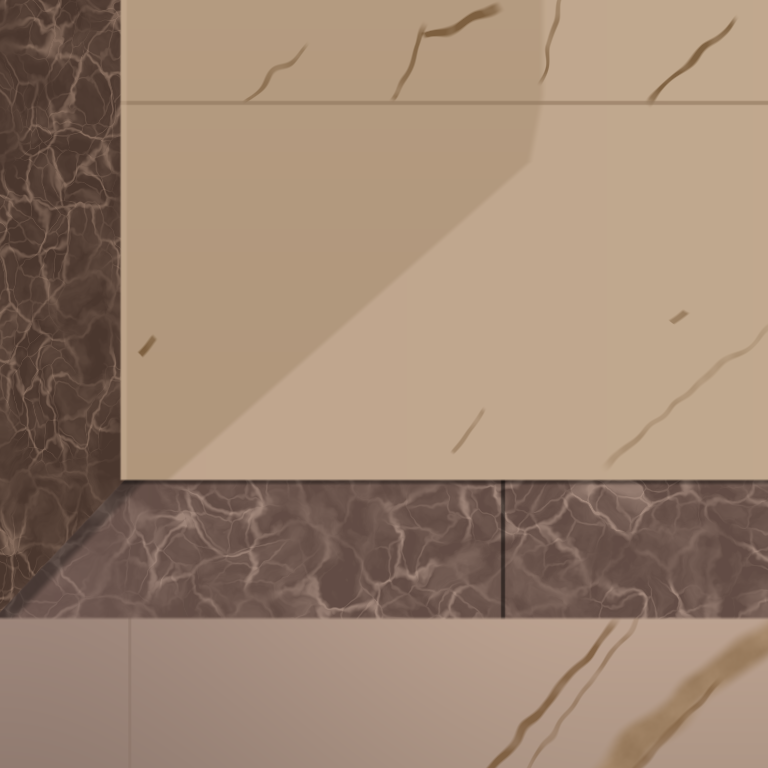
Give the GLSL for this texture, as a three.js fragment shader.

```glsl
// Cream stone tiles framed by a mitred border of brown marble, under warm light.
// Flat regions come from edge masks, the marble from warped cellular cracks,
// and the tile veins from tapered segments bent by value noise.
varying vec2 vUv;

const float BORDER_X = 0.157;
const float BORDER_TOP = 0.375;
const float BORDER_BOTTOM = 0.195;

vec2 hash2(vec2 p) {
  vec3 q = fract(p.xyx * vec3(0.1031, 0.1030, 0.0973));
  q += dot(q, q.yzx + 33.33);
  return fract((q.xx + q.yz) * q.zy);
}

float noise(vec2 p) {
  vec2 i = floor(p), f = fract(p);
  f = f * f * (3.0 - 2.0 * f);
  float low = mix(hash2(i).x, hash2(i + vec2(1.0, 0.0)).x, f.x);
  float high = mix(hash2(i + vec2(0.0, 1.0)).x, hash2(i + 1.0).x, f.x);
  return mix(low, high, f.y);
}

float fbm(vec2 p) {
  float sum = 0.0, gain = 0.5;
  for (int i = 0; i < 5; i++) {
    sum += gain * noise(p);
    p = mat2(1.6, 1.2, -1.2, 1.6) * p + 7.3;
    gain *= 0.5;
  }
  return sum;
}

// Gap between the two nearest cell points: zero along the cracks
float crackGap(vec2 p) {
  vec2 cell = floor(p), f = fract(p);
  float first = 8.0, second = 8.0;
  for (int y = -1; y <= 1; y++) {
    for (int x = -1; x <= 1; x++) {
      vec2 o = vec2(float(x), float(y));
      float d = length(o + hash2(cell + o) - f);
      second = min(second, max(first, d));
      first = min(first, d);
    }
  }
  return second - first;
}

float crack(vec2 p, float width) {
  return 1.0 - smoothstep(0.0, width, crackGap(p));
}

float above(float edge, float v, float blur) {
  return smoothstep(edge - blur, edge + blur, v);
}

float line(float d, float width) {
  return 1.0 - smoothstep(width * 0.3, width, abs(d));
}

// Vein from a to b, broken by noise and faded at both ends
float vein(vec2 p, vec2 a, vec2 b, float width) {
  p += (vec2(noise(p * 34.0), noise(p * 34.0 + 19.0)) - 0.5) * 0.012;
  vec2 ab = b - a;
  float t = clamp(dot(p - a, ab) / dot(ab, ab), 0.0, 1.0);
  float d = length(p - a - ab * t);
  float fade = smoothstep(0.0, 0.1, t) * (1.0 - smoothstep(0.85, 1.0, t));
  return line(d, width) * fade * (0.45 + 0.55 * noise(p * 60.0));
}

vec3 marble(vec2 p, vec3 dark, vec3 pale, float scale) {
  vec2 warp = vec2(fbm(p * 13.0), fbm(p * 13.0 + 31.0)) - 0.5;
  vec2 q = p + warp * 0.075;
  float patchy = smoothstep(0.25, 0.7, noise(p * 15.0 + 4.0));
  float veins = crack(q * scale, 0.15) * (0.25 + 0.6 * patchy);
  veins += crack(q * scale * 2.1 + 9.0, 0.16) * 0.4 * patchy;
  float cloud = fbm(p * 32.0 + warp * 4.0);
  return mix(dark, pale, clamp(veins * 0.8 + (cloud - 0.36) * 0.75, 0.0, 1.0));
}

vec3 upperTile(vec2 p) {
  vec3 col = mix(vec3(0.75, 0.645, 0.56), vec3(0.755, 0.66, 0.555), p.x);
  // Soft shadow: slanted edge that turns upright near the top
  float slant = 0.234 + (p.y - 0.388) * 1.136;
  float edge = min(slant, 0.69 + 0.2 * max(p.y - 0.79, 0.0));
  edge = min(edge, 0.707);
  float shade = 1.0 - above(edge, p.x, 0.006);
  col = mix(col, vec3(0.695, 0.595, 0.49) + 0.03 * (p.y - 0.6), shade);
  float v = vein(p, vec2(0.315, 0.865), vec2(0.405, 0.945), 0.004) * 0.7;
  v += vein(p, vec2(0.508, 0.865), vec2(0.56, 0.975), 0.005) * 0.8;
  v += vein(p, vec2(0.55, 0.95), vec2(0.66, 0.99), 0.007) * 1.3;
  v += vein(p, vec2(0.70, 0.89), vec2(0.74, 1.02), 0.004) * 0.8;
  v += vein(p, vec2(0.84, 0.862), vec2(0.965, 0.98), 0.005);
  v += vein(p, vec2(0.18, 0.534), vec2(0.208, 0.563), 0.007);
  v += vein(p, vec2(0.59, 0.41), vec2(0.635, 0.465), 0.004) * 0.4;
  v += vein(p, vec2(0.78, 0.39), vec2(1.02, 0.585), 0.006) * 0.35;
  v += vein(p, vec2(0.875, 0.582), vec2(0.895, 0.598), 0.006) * 0.6;
  col = mix(col, vec3(0.45, 0.33, 0.20), min(v, 0.85));
  col = mix(col, vec3(0.56, 0.46, 0.36), line(p.y - 0.866, 0.004) * 0.6);
  return mix(col, vec3(0.80, 0.70, 0.60), line(p.x - 0.161, 0.006) * 0.4);
}

vec3 lowerTile(vec2 p) {
  vec3 col = mix(vec3(0.61, 0.52, 0.475), vec3(0.73, 0.63, 0.56), smoothstep(0.0, 0.8, p.x));
  col *= 0.93 + 0.4 * p.y;
  col = mix(col, vec3(0.54, 0.45, 0.40), line(p.x - 0.169, 0.003) * 0.5);
  float center = 0.80 + 0.95 * p.y + 1.2 * p.y * p.y;
  float band = line(p.x - center + 0.02 * (noise(p * 22.0) - 0.5), 0.045);
  vec3 gold = mix(vec3(0.53, 0.41, 0.28), vec3(0.67, 0.55, 0.42), fbm(p * 28.0));
  col = mix(col, gold, band * 0.8);
  float v = vein(p, vec2(0.62, -0.025), vec2(0.81, 0.205), 0.007);
  v += vein(p, vec2(0.67, -0.025), vec2(0.84, 0.21), 0.005) * 0.5;
  v += vein(p, vec2(0.81, -0.02), vec2(0.94, 0.12), 0.006) * 0.6;
  return mix(col, vec3(0.46, 0.33, 0.20), min(v, 0.8));
}

void main() {
  vec2 p = vUv;
  float miter = p.y - 0.203 - 1.06 * p.x;
  vec3 column = marble(p * vec2(1.15, 0.9), vec3(0.29, 0.215, 0.18), vec3(0.52, 0.42, 0.36), 20.0);
  vec3 row = marble(p + 3.0, vec3(0.385, 0.30, 0.27), vec3(0.63, 0.53, 0.48), 14.0);
  row = mix(row, vec3(0.47, 0.38, 0.36), 0.4 * (1.0 - smoothstep(0.05, 0.3, p.x)));
  row *= 1.0 - 0.35 * line(miter + 0.012, 0.024);
  row *= 1.0 - 0.5 * line(p.x - 0.655, 0.004);
  row *= 1.0 - 0.35 * line(p.y - BORDER_TOP, 0.008);
  vec3 border = mix(row, column, above(0.0, miter, 0.002));
  float inside = above(BORDER_X, p.x, 0.002) * above(BORDER_TOP, p.y, 0.002);
  vec3 col = mix(border, upperTile(p), inside);
  col = mix(lowerTile(p), col, above(BORDER_BOTTOM, p.y, 0.003));
  gl_FragColor = vec4(col, 1.0);
}
```
